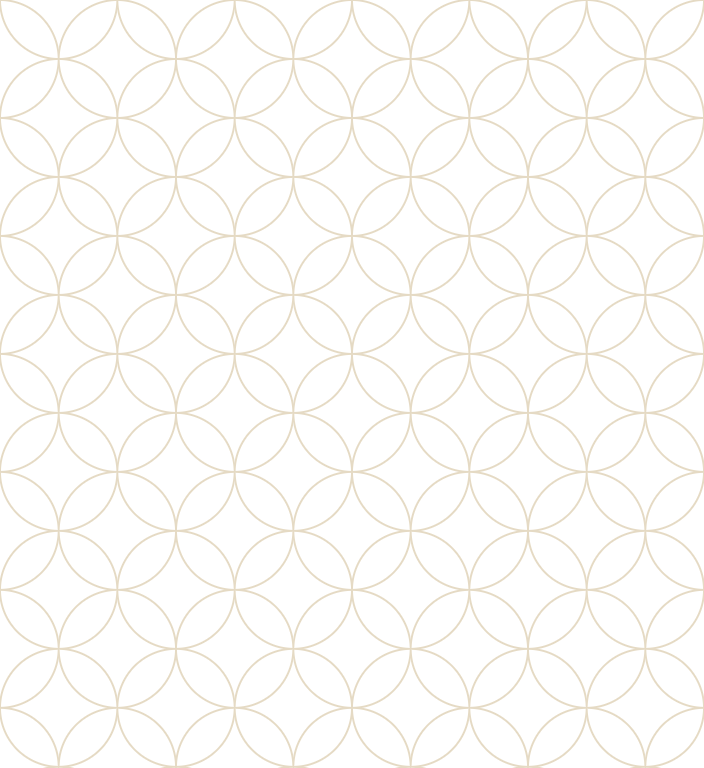
Reproduce this pattern procedurally as a WebGL 1 fragment shader.

```glsl
precision highp float;

uniform vec2 u_resolution;

const vec2 RADII_PER_CANVAS = vec2(12.0, 13.02);
const float LINE_WIDTH = 0.033;
const vec3 PAPER = vec3(1.0);
const vec3 SAND = vec3(0.898, 0.855, 0.768);

// Distance to the outline of unit circles repeated every two units.
float circleGrid(vec2 p, vec2 center) {
  vec2 local = mod(p - center + 1.0, 2.0) - 1.0;
  return abs(length(local) - 1.0);
}

// Antialiased coverage of a stroke at the given distance from its axis.
float stroke(float dist, float width, float pixel) {
  return clamp(0.5 + (0.5 * width - dist) / pixel, 0.0, 1.0);
}

void main() {
  // One unit is one circle radius, measured from the upper left.
  vec2 uv = gl_FragCoord.xy / u_resolution;
  vec2 p = vec2(uv.x, 1.0 - uv.y) * RADII_PER_CANVAS;
  float pixel = RADII_PER_CANVAS.y / u_resolution.y;

  // Two staggered grids overlap to form the petals.
  float dist = min(circleGrid(p, vec2(1.0, 0.0)), circleGrid(p, vec2(0.0, 1.0)));

  vec3 color = mix(PAPER, SAND, stroke(dist, LINE_WIDTH, pixel));
  gl_FragColor = vec4(color, 1.0);
}
```
